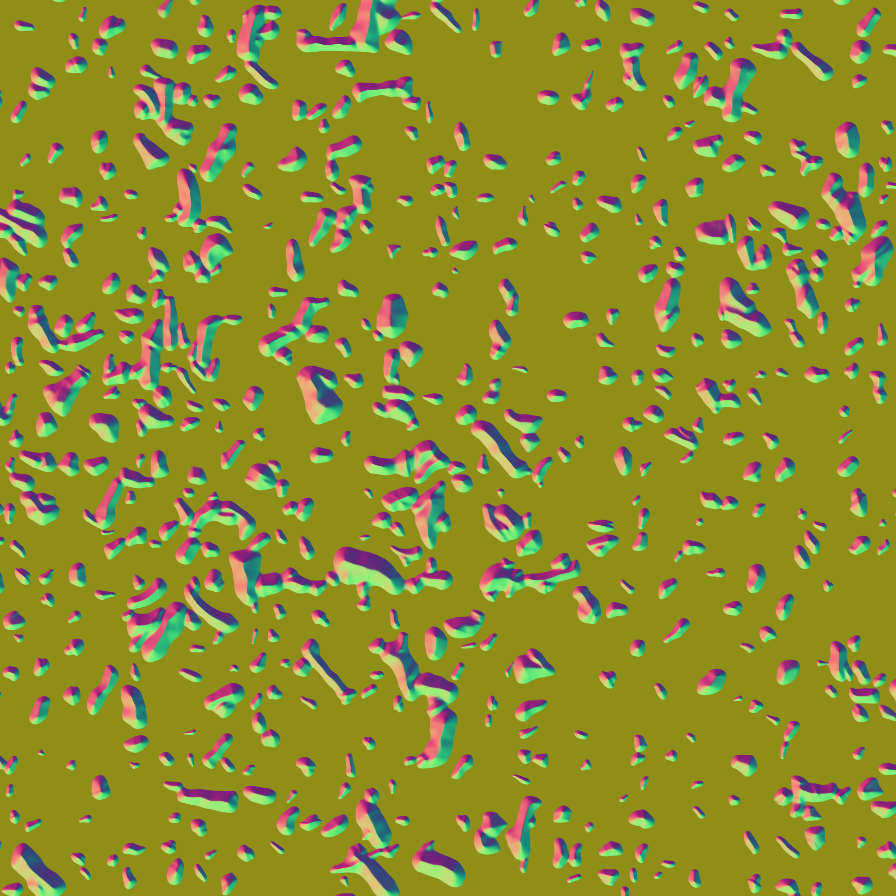
A Shadertoy shader for this texture map:

```glsl
// Scattered, clustered droplets on a flat olive ground, tinted by slope direction.

const vec3 GROUND = vec3(0.555, 0.555, 0.095);
const vec3 SLOPE_BASE = vec3(0.53, 0.53, 0.475);  // tint of a level surface
const vec2 SLOPE_GAIN = vec2(0.43, 0.42);         // red follows x, green follows y
const float TAU = 6.2831853;

vec3 hash3(vec2 cell, float seed) {
    vec3 q = fract(vec3(cell.xyx + seed * 17.3) * vec3(0.1031, 0.1030, 0.0973));
    q += dot(q, q.yxz + 33.33);
    return fract((q.xxy + q.yzz) * q.zyx);
}

float valueNoise(vec2 p, float seed) {
    vec2 i = floor(p), f = fract(p);
    f = f * f * (3.0 - 2.0 * f);
    float low = mix(hash3(i, seed).x, hash3(i + vec2(1, 0), seed).x, f.x);
    float high = mix(hash3(i + vec2(0, 1), seed).x, hash3(i + vec2(1, 1), seed).x, f.x);
    return mix(low, high, f.y);
}

float smoothMin(float a, float b, float k) {
    float h = max(k - abs(a - b), 0.0) / k;
    return min(a, b) - 0.25 * h * h * k;
}

// Capsule with a different radius at each end and a softened spine
float taperedCapsule(vec2 p, vec2 halfAxis, float r0, float r1) {
    float t = clamp(0.5 + 0.5 * dot(p, halfAxis) / dot(halfAxis, halfAxis), 0.0, 1.0);
    vec2 offset = p - halfAxis * (2.0 * t - 1.0);
    return sqrt(dot(offset, offset) + 5e-6) - mix(r0, r1, t);
}

// Where the large drops gather: a loose central band, denser towards the top
float clustering(vec2 p) {
    float x = (p.x - 0.48) / 0.2;
    float n = 0.65 * valueNoise(p * 4.5, 3.0) + 0.35 * valueNoise(p * 10.0, 4.0);
    return smoothstep(0.4, 0.75, n + 0.14 * exp(-x * x) + 0.18 * (p.y - 0.5));
}

// One layer of drops; chance, radius and stretch are (low, high) ranges
float dropLayer(vec2 p, float cells, vec2 chance, vec2 radius, vec2 stretch, float seed) {
    vec2 home = floor(p * cells);
    float d = 1.0;
    for (int y = -1; y <= 1; y++) {
        for (int x = -1; x <= 1; x++) {
            vec2 cell = home + vec2(x, y);
            vec3 place = hash3(cell, seed);
            vec3 form = hash3(cell, seed + 5.0);
            vec2 center = (cell + 0.5 + 0.7 * (place.xy - 0.5)) / cells;
            if (place.z > mix(chance.x, chance.y, clustering(center))) continue;
            float angle = form.x * TAU;
            vec2 halfAxis = vec2(cos(angle), sin(angle)) * mix(stretch.x, stretch.y, form.y);
            float r = mix(radius.x, radius.y, form.z);
            float drop = taperedCapsule(p - center, halfAxis, r, r * mix(0.55, 1.0, fract(form.z * 7.0)));
            d = smoothMin(d, drop, 0.005);
        }
    }
    return d;
}

// Signed distance to all drops, bent by two scales of noise
float dropField(vec2 p) {
    vec2 bend = vec2(valueNoise(p * 26.0, 7.0), valueNoise(p * 26.0, 8.0)) - 0.5;
    vec2 ripple = vec2(valueNoise(p * 85.0, 9.0), valueNoise(p * 85.0, 10.0)) - 0.5;
    p += 0.018 * bend + 0.0035 * ripple;
    float small = dropLayer(p, 30.0, vec2(0.58, 0.64), vec2(0.0045, 0.0108), vec2(0.001, 0.006), 11.0);
    float medium = dropLayer(p, 22.0, vec2(0.03, 0.5), vec2(0.007, 0.013), vec2(0.003, 0.014), 23.0);
    float large = dropLayer(p, 15.0, vec2(0.01, 0.6), vec2(0.008, 0.016), vec2(0.008, 0.026), 37.0);
    return smoothMin(small, smoothMin(medium, large, 0.006), 0.005);
}

vec3 slopeColor(vec2 slope) {
    vec2 n = slope * inversesqrt(dot(slope, slope) + 0.04);
    return SLOPE_BASE - vec3(SLOPE_GAIN * n, 0.0);
}

void mainImage(out vec4 fragColor, in vec2 fragCoord) {
    vec2 p = fragCoord / iResolution.y;
    float pixel = 1.0 / iResolution.y;
    float d = dropField(p);
    vec3 color = GROUND;
    if (d < pixel) {
        // Slope from central differences
        vec2 e = vec2(0.0012, 0.0);
        vec2 slope = vec2(dropField(p + e.xy) - dropField(p - e.xy),
                          dropField(p + e.yx) - dropField(p - e.yx)) / (2.0 * e.x);
        float cover = 1.0 - smoothstep(-0.6 * pixel, 0.6 * pixel, d);
        color = mix(GROUND, slopeColor(slope), cover);
    }
    fragColor = vec4(color, 1.0);
}
```
